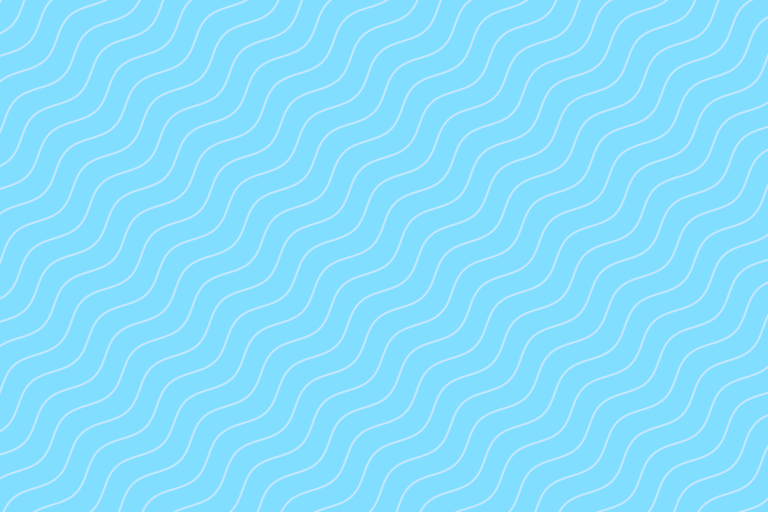
Give the GLSL for this pattern, as a Shadertoy shader.

```glsl
const float TAU = 6.2831853;
const vec3 SKY = vec3(0.51, 0.87, 1.0);
const vec3 FOAM = vec3(0.76, 0.905, 1.0);

// Line index at p, and its gradient: whole values lie on the wavy lines
vec3 wavyIndex(vec2 p, vec2 lineFreq, vec2 waveFreq, vec2 offset, float swing) {
    float phase = TAU * (dot(p, waveFreq) - offset.y);
    float index = dot(p, lineFreq) - offset.x - swing * cos(phase);
    vec2 slope = lineFreq + swing * sin(phase) * TAU * waveFreq;
    return vec3(index, slope);
}

// Distance to the nearest whole index
float lineDistance(vec3 field) {
    return abs(fract(field.x + 0.5) - 0.5) / length(field.yz);
}

// Coverage of a stroke, smoothed over one pixel
float stroke(float dist, float halfWidth, float pixel) {
    return clamp((halfWidth - dist) / pixel + 0.5, 0.0, 1.0);
}

void mainImage(out vec4 fragColor, in vec2 fragCoord) {
    // Canvas widths, measured from the top left
    float pixel = 1.0 / iResolution.x;
    vec2 p = vec2(fragCoord.x, iResolution.y - fragCoord.y) * pixel;

    // Diagonal lines, with waves running along them
    vec2 lineFreq = vec2(22.0, 23.27);
    vec2 waveFreq = vec2(5.6, -5.7);
    vec2 offset = vec2(0.79, 0.883);
    vec3 field = wavyIndex(p, lineFreq, waveFreq, offset, 0.32);

    float ink = stroke(lineDistance(field), 0.00135, pixel);
    fragColor = vec4(mix(SKY, FOAM, ink), 1.0);
}
```
